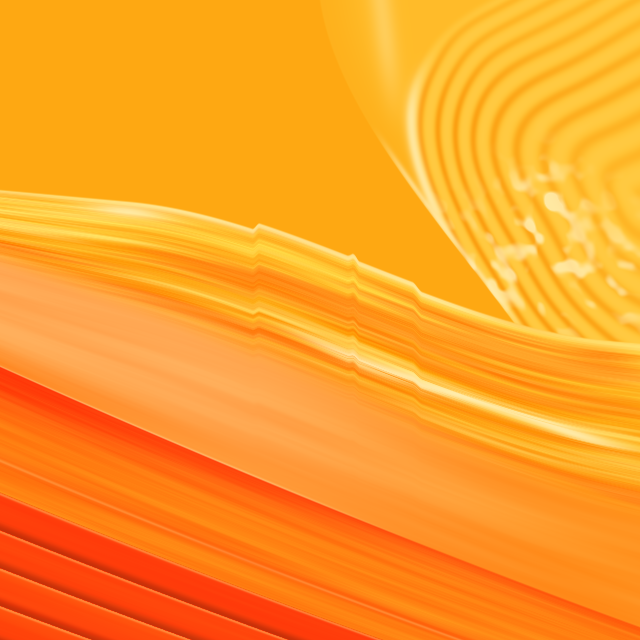
Write a WebGL 2 fragment shader that draws this background.

```glsl
#version 300 es
precision highp float;
// Glossy amber backdrop: a ringed glass swirl behind a broad sweeping wave.
// The wave is shaded in coordinates that follow its two edge curves, so
// stretched noise becomes brushed streaks; folds repeat below its lower edge.

uniform vec2 u_resolution;
out vec4 outColor;

#define AMBER vec3(0.995, 0.660, 0.070)
#define GOLD vec3(1.000, 0.760, 0.190)
#define CREAM vec3(1.000, 0.930, 0.700)
#define PEACH vec3(1.000, 0.660, 0.330)
#define ORANGE vec3(1.000, 0.500, 0.070)
#define RED vec3(1.000, 0.235, 0.040)
#define SWIRL_CENTER vec2(1.0, 0.30)
#define SWIRL_RADIUS 0.295
#define FOLD_STEP 0.059
#define STREAK_GAIN 0.55

float hash(vec2 p) {
    return fract(sin(dot(p, vec2(127.1, 311.7))) * 43758.5453);
}

float noise(vec2 p) {
    vec2 i = floor(p), f = fract(p);
    f = f * f * (3.0 - 2.0 * f);
    return mix(mix(hash(i), hash(i + vec2(1, 0)), f.x),
               mix(hash(i + vec2(0, 1)), hash(i + vec2(1, 1)), f.x), f.y);
}

// Layered noise, each octave finer across the flow than along it
float streaks(vec2 p) {
    float sum = 0.0, gain = 0.5;
    for (int i = 0; i < 4; i++) {
        sum += gain * noise(p);
        p = p * vec2(1.5, 2.1) + 17.3;
        gain *= STREAK_GAIN;
    }
    return sum;
}

float bump(float x, float center, float width) {
    float t = (x - center) / width;
    return exp(-t * t);
}

float window(float x, float a, float b, float soft) {
    return smoothstep(a - soft, a + soft, x) * (1.0 - smoothstep(b - soft, b + soft, x));
}

// Edge curves, with y measured downward from the top
float waveTop(float x) {
    float tongues = 0.012 * window(x, 0.40, 0.556, 0.006) + 0.010 * window(x, 0.55, 0.652, 0.008);
    return 0.297 + 0.09 * x + 0.15 * smoothstep(0.2, 0.95, x) - tongues;
}

float waveBottom(float x) { return 0.573 + 0.45 * x - 0.043 * x * x; }

float swirlEdge(float y) { return 0.5 + y * (0.15 + y * (1.5 - 1.2 * y)); }

// Rounded three sided distance around the swirl center
float swirlRadius(vec2 p) {
    vec3 side = vec3(dot(p, vec2(-0.86, 0.5)), dot(p, vec2(-0.36, -0.71)), dot(p, vec2(0.18, 0.57)));
    side = max(side, 0.0);
    return pow(dot(side * side, side) + 1e-7, 1.0 / 3.0);
}

vec3 shadeSwirl(vec2 p) {
    float r = swirlRadius(p - SWIRL_CENTER);
    float edge = p.x - swirlEdge(p.y);
    float wobble = noise(p * 9.0) - 0.5;

    // Outer translucent sheet
    vec3 sheet = mix(AMBER, GOLD, 0.35 + 0.4 * smoothstep(0.0, 0.09, edge));
    sheet = mix(sheet, CREAM, 0.35 * bump(p.x, 0.595 + 0.12 * p.y, 0.018) * (1.0 - smoothstep(0.05, 0.22, p.y)));

    // Concentric ridges, tighter toward the rim
    float phase = 18.0 * r + 45.0 * r * r + 0.5 * wobble;
    float ridge = 0.5 + 0.5 * sin(6.2832 * phase);
    float depth = 0.35 + 0.65 * smoothstep(0.04, 0.25, r) * smoothstep(0.02, 0.2, p.y);
    vec3 rings = mix(GOLD, vec3(1.0, 0.82, 0.32), 0.5 * ridge);
    rings = mix(rings, vec3(0.98, 0.58, 0.03), depth * 0.75 * pow(1.0 - ridge, 3.0));
    vec3 c = mix(rings, sheet, smoothstep(SWIRL_RADIUS - 0.006, SWIRL_RADIUS + 0.008, r));

    // Rim light and broken glints
    c = mix(c, CREAM, 0.8 * bump(r, SWIRL_RADIUS - 0.003, 0.008) * window(p.y, 0.13, 0.36, 0.06));
    c = mix(c, CREAM, 0.65 * bump(edge, 0.005, 0.006) * window(p.y, 0.24, 0.5, 0.05));
    float glint = smoothstep(0.5, 0.78, noise(vec2(phase * 2.2, p.y * 38.0)) * 0.6 + noise(p * 65.0) * 0.4);
    float lit = bump(p.y, 0.43, 0.09) * 0.8 + bump(length(p - vec2(0.85, 0.31)), 0.0, 0.06);
    return mix(c, CREAM, min(0.85, glint * lit));
}

vec3 shadeWave(float x, float v) {
    float broad = streaks(vec2(x * 2.5, v * 15.0));
    float fine = streaks(vec2(x * 5.0 + 7.0, v * 62.0));
    float bound = 0.36 + 0.32 * x - 0.12 * x * x;

    // Golden upper part with dark and bright strokes
    vec3 c = mix(GOLD, AMBER, smoothstep(0.02, 0.3, v));
    c = mix(c, ORANGE, 0.65 * smoothstep(0.48, 0.68, broad) + 0.4 * smoothstep(bound - 0.2, bound, v));
    c = mix(c, vec3(1.0, 0.85, 0.4), 0.75 * smoothstep(0.48, 0.24, broad));
    c = mix(c, ORANGE, 0.55 * bump(v, 0.20, 0.035) * window(x, 0.28, 0.8, 0.14));
    c = mix(c, ORANGE, 0.65 * bump(v, 0.06, 0.035) * bump(x, 0.94, 0.06));
    c += (fine - 0.45) * vec3(0.0, 0.28, 0.26);

    // Smooth peach body, warming to the right and at the lower edge
    vec3 body = mix(PEACH, vec3(1.0, 0.56, 0.11), smoothstep(0.25, 1.0, x));
    body = mix(body, ORANGE, 0.65 * smoothstep(0.78, 1.02, v) * (1.0 - 0.5 * x));
    body += (broad - 0.45) * vec3(0.0, 0.12, 0.14);
    c = mix(c, body, smoothstep(bound - 0.07, bound + 0.10, v));

    // Highlights
    float shine = bump(v, 0.365 + 0.02 * sin(x * 14.0), 0.026) * window(x, 0.48, 0.98, 0.1);
    c = mix(c, CREAM, shine * smoothstep(0.25, 0.6, fine) * 0.9);
    c = mix(c, CREAM, 0.85 * bump(v, 0.045, 0.028) * bump(x, 0.2, 0.065));
    c = mix(c, CREAM, 0.7 * bump(v, 0.008, 0.016) * (0.5 + 0.5 * window(x, 0.2, 0.75, 0.1)));
    return mix(c, CREAM, 0.5 * bump(v, 1.0, 0.007) * (1.0 - smoothstep(0.35, 0.7, x)));
}

vec3 shadeFolds(float x, float depth) {
    float w = depth / (1.0 - 0.2 * x);
    float grain = streaks(vec2(x * 3.0, w * 90.0)) - 0.45;
    vec3 upper = mix(RED, ORANGE, smoothstep(0.0, 0.11, w + 0.06 * x));
    upper = mix(upper, vec3(1.0, 0.36, 0.04), 0.6 * bump(w, 0.142, 0.016));
    upper = mix(upper, PEACH, 0.5 * bump(w, 0.147, 0.0025));
    upper += grain * vec3(0.0, 0.22, 0.08);

    // Repeated folds: thin light crest, red face, dark crease
    float k = (w - 0.197) / FOLD_STEP, f = fract(k);
    vec3 fold = mix(RED, vec3(1.0, 0.37, 0.05), 0.6 * smoothstep(0.5, 2.0, k) * (1.0 - f));
    fold *= 1.0 - 0.22 * smoothstep(0.7, 0.98, f) * (1.0 - smoothstep(0.98, 1.0, f));
    fold = mix(fold, PEACH, 0.6 * bump(f, 0.03, 0.04));
    return mix(upper, fold + grain * vec3(0.0, 0.06, 0.02), smoothstep(0.195, 0.199, w));
}

void main() {
    vec2 p = gl_FragCoord.xy / u_resolution;
    p.y = 1.0 - p.y;
    float soft = 1.2 / u_resolution.y;
    float top = waveTop(p.x), bottom = waveBottom(p.x);

    vec3 color = mix(AMBER, shadeSwirl(p), smoothstep(-soft, soft, p.x - swirlEdge(p.y)));
    vec3 wave = shadeWave(p.x, (p.y - top) / (bottom - top));
    color = mix(color, wave, smoothstep(-soft, soft, p.y - top));
    color = mix(color, shadeFolds(p.x, p.y - bottom), smoothstep(-soft, soft, p.y - bottom));
    outColor = vec4(clamp(color, 0.0, 1.0), 1.0);
}
```
